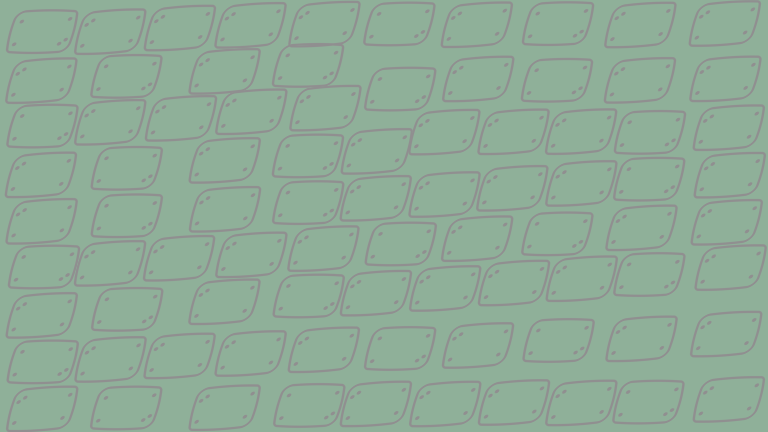
Reproduce this pattern procedurally as a Shadertoy shader.

```glsl
// Leaning riveted plates outlined in grey, set in drifting rows on sage green.

const vec3 GROUND = vec3(0.56, 0.69, 0.60);
const vec3 INK = vec3(0.565, 0.56, 0.565);

// Layout, in canvas heights from the top left
const int ROWS = 9;
const int COLUMNS = 10;
const vec2 FIRST = vec2(0.088, 0.076);
const vec2 PITCH = vec2(0.155, 0.109);
const float ROW_SPAN = 1.606;
const float JITTER = 0.005;
const int SHORT_ROW = 1;         // this row ends early
const int SHORT_COUNT = 4;

// Plate, in units of its half height
const float PLATE = 0.051;
const vec2 SIDE_NORMAL = vec2(0.965, -0.264);
const vec2 TOP_NORMAL = vec2(-0.063, 0.998);
const vec2 HALF_SIZE = vec2(1.28, 0.90);
const vec2 BULGE = vec2(0.08, 0.06);
const float SOFT_CORNER = 0.36;
const float TIGHT_CORNER = 0.12;
const float HALF_LINE = 0.052;
const float FLIP_SHEAR = 0.05;

const vec2 TIP_RIVET = vec2(1.27, 0.64);
const vec2 SIDE_RIVET = vec2(0.92, -0.41);
const vec2 PAIR_OFFSET = vec2(0.15, 0.10);
const float RIVET_RADIUS = 0.085;

float hash(vec2 p) {
    return fract(sin(dot(p, vec2(127.1, 311.7))) * 43758.5453);
}

// Parallelogram with bowed edges and two kinds of corner
float outlineDistance(vec2 p) {
    vec2 s = vec2(dot(p, SIDE_NORMAL), dot(p, TOP_NORMAL));
    vec2 n = s / HALF_SIZE;
    float r = s.x * s.y < 0.0 ? SOFT_CORNER : TIGHT_CORNER;
    vec2 q = abs(s) - HALF_SIZE - BULGE * (1.0 - n.yx * n.yx) + r;
    return min(max(q.x, q.y), 0.0) + length(max(q, 0.0)) - r;
}

float rivetDistance(vec2 p) {
    p.y -= 0.4 * p.x;
    return length(p * vec2(0.85, 1.1)) - RIVET_RADIUS;
}

float plateDistance(vec2 p) {
    float d = abs(outlineDistance(p)) - HALF_LINE;
    for (float side = -1.0; side < 2.0; side += 2.0) {
        d = min(d, rivetDistance(p - side * TIP_RIVET));
        d = min(d, rivetDistance(p + SIDE_RIVET - side * PAIR_OFFSET));
    }
    return min(d, rivetDistance(p - SIDE_RIVET));
}

// Rows alternate between gaps gathered at the left and at the right
bool gapsAtLeft(float row) {
    return mod(row + step(3.5, row), 2.0) > 0.5;
}

float columnSlack(float column, bool leftGaps) {
    return leftGaps
        ? 0.009 + 0.144 * smoothstep(0.0, 3.0, column) + 0.0028 * column + 0.028 * step(8.5, column)
        : 0.012 + 0.185 * pow(column / 9.0, 2.2);
}

// Upward drift along a row; upper rows jump to fill in past the short row
float rowLift(float row, float t) {
    float jump = 1.0 - 0.12 * (row - 2.0) * (row - 2.0);
    float lift = max(t, jump * smoothstep(0.42, 0.56, t));
    if (row < 1.5) lift = min(t, 0.4);
    float amount = min(0.45 + 0.3 * row, 0.2 + 0.4 * (float(ROWS - 1) - row));
    return lift * min(amount, 1.0);
}

vec2 plateCentre(float column, float row) {
    float along = PITCH.x * column + columnSlack(column, gapsAtLeft(row));
    float down = FIRST.y + PITCH.y * (row - rowLift(row, along / ROW_SPAN));
    vec2 cell = vec2(column, row);
    vec2 shift = vec2(hash(cell), hash(cell + 37.0)) - 0.5;
    return vec2(FIRST.x + along, 1.0 - down) + JITTER * shift;
}

bool isFlipped(float column, float row) {
    float beat = mod(column, 5.0);
    return gapsAtLeft(row) ? (beat == 3.0 || column == 1.0) : (beat == 0.0 || column == 7.0);
}

void mainImage(out vec4 fragColor, in vec2 fragCoord) {
    vec2 p = fragCoord / iResolution.y;
    float d = 10.0;
    for (int j = 0; j < ROWS; j++) {
        int count = j == SHORT_ROW ? SHORT_COUNT : COLUMNS;
        for (int i = 0; i < count; i++) {
            float column = float(i), row = float(j);
            vec2 q = (p - plateCentre(column, row)) / PLATE;
            if (abs(q.x) > 2.0 || abs(q.y) > 1.4) continue;
            if (isFlipped(column, row)) q = -vec2(q.x, q.y + FLIP_SHEAR * q.x);
            d = min(d, plateDistance(q));
        }
    }
    float edge = 0.7 / (iResolution.y * PLATE);
    float ink = 1.0 - smoothstep(-edge, edge, d);
    fragColor = vec4(mix(GROUND, INK, ink), 1.0);
}
```
